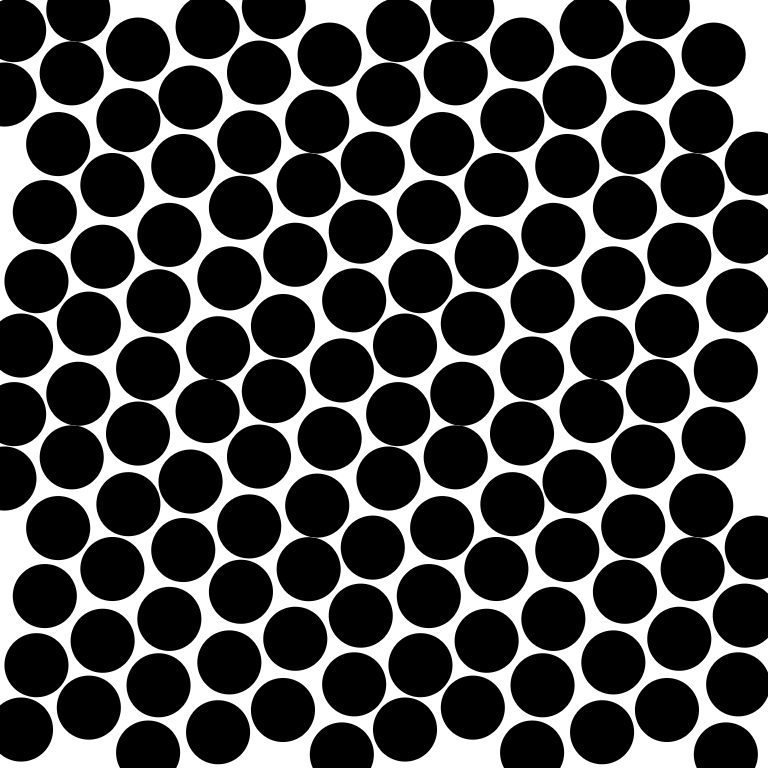
Give the GLSL for this pattern, as a Shadertoy shader.

```glsl
// Black discs, closely packed on white. A rank-1 lattice of DISC_COUNT slightly
// jittered centres fills one square tile, which repeats across the canvas.
// Only discs whose centre lies on the canvas are drawn.

const int   DISC_COUNT   = 34;                  // discs per tile
const float ROW_STEP     = 6.0;                 // lattice rows climbed per column
const float TILE_SIZE    = 0.5;                 // in canvas heights
const float DISC_RADIUS  = 0.0417;
const float JITTER       = 0.0040;              // largest shift along each axis
const vec2  FIRST_CENTRE = vec2(0.0018, 0.373);
const vec3  PAPER_COLOUR = vec3(1.0);
const vec3  DISC_COLOUR  = vec3(0.0);

float hash(float n) {
    return fract(sin(n) * 43758.5453);
}

// Lattice point of the given index, nudged by a random offset
vec2 discCentre(float index) {
    vec2 lattice = FIRST_CENTRE + TILE_SIZE * index * vec2(1.0, ROW_STEP) / float(DISC_COUNT);
    vec2 random = vec2(hash(index * 78.233), hash(index * 12.9898 + 4.1));
    return lattice + JITTER * (1.0 - 2.0 * random);
}

// Signed distance to the nearest disc
float discField(vec2 p, vec2 canvas) {
    float nearest = 1.0;
    for (int i = 0; i < DISC_COUNT; i++) {
        // Move the centre to the tile copy closest to p
        vec2 centre = discCentre(float(i));
        centre += TILE_SIZE * floor((p - centre) / TILE_SIZE + 0.5);

        bool onCanvas = all(greaterThanEqual(centre, vec2(0.0))) && all(lessThan(centre, canvas));
        if (onCanvas) nearest = min(nearest, length(p - centre) - DISC_RADIUS);
    }
    return nearest;
}

void mainImage(out vec4 fragColor, in vec2 fragCoord) {
    float pixel = 1.0 / iResolution.y;
    float dist = discField(fragCoord * pixel, iResolution.xy * pixel);

    // One-pixel smooth edge
    float paper = clamp(dist / pixel + 0.5, 0.0, 1.0);
    fragColor = vec4(mix(DISC_COLOUR, PAPER_COLOUR, paper), 1.0);
}
```
